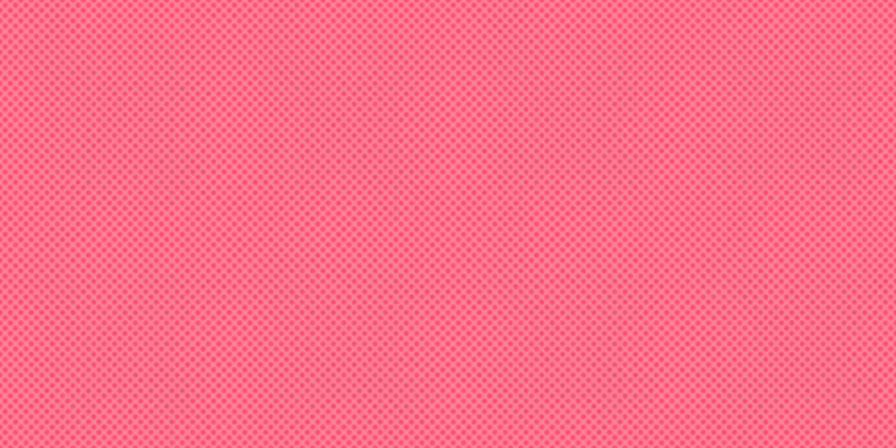
This pattern is drawn by a WebGL 1 fragment shader. Its source:

```glsl
precision highp float;
// Fine staggered polka dots in deep pink, softly and slightly unevenly printed.

uniform vec2 u_resolution;

#define REPEATS vec2(86.0, 43.0)
#define DOT_RADIUS 0.225
#define EDGE_SOFTNESS 0.25
#define INK_VARIATION 0.16
#define GROUND_COLOR vec3(1.0, 0.498, 0.588)
#define DOT_COLOR vec3(0.965, 0.295, 0.43)

float hash(vec2 p) {
  return fract(sin(dot(p, vec2(127.1, 311.7))) * 4375.85);
}

// Ink of one square lattice of dots with unit spacing.
float latticeInk(vec2 p, float seed) {
  float dist = length(fract(p) - 0.5) - DOT_RADIUS;

  // The edge is soft, and never narrower than one pixel.
  float pixel = REPEATS.y / u_resolution.y;
  float coverage = clamp(0.5 - dist / max(EDGE_SOFTNESS, pixel), 0.0, 1.0);

  // Each dot takes a little more or less ink.
  return coverage * (1.0 - INK_VARIATION * hash(floor(p) + seed));
}

void main() {
  vec2 uv = gl_FragCoord.xy / u_resolution;
  vec2 cell = uv * REPEATS;

  // Two lattices, offset by half a cell, make the staggered rows.
  float ink = max(latticeInk(cell, 0.0), latticeInk(cell + 0.5, 19.3));

  gl_FragColor = vec4(mix(GROUND_COLOR, DOT_COLOR, ink), 1.0);
}
```
